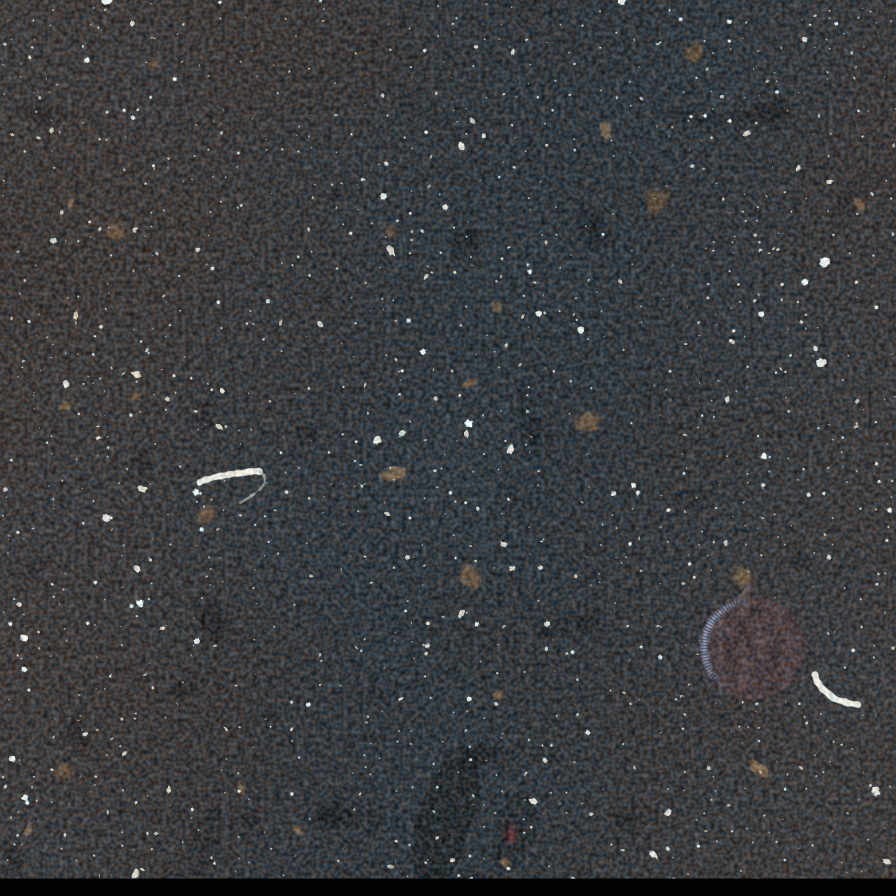
Give the GLSL for this texture, as a WebGL 1 fragment shader.

```glsl
precision highp float;
// Dark silty seabed with grain, pale shell flecks, tan pebbles, a round shell and dim leaves.

uniform vec2 u_resolution;

#define BLUE_SILT vec3(0.203, 0.230, 0.252)
#define BROWN_SILT vec3(0.258, 0.242, 0.238)
#define SHELL_WHITE vec3(0.95, 0.96, 0.92)
#define PEBBLE_TAN vec3(0.52, 0.42, 0.31)
#define DISC_COLOR vec3(0.30, 0.255, 0.265)
#define RIM_COLOR vec3(0.62, 0.67, 0.80)
#define LEAF_COLOR vec3(0.155, 0.175, 0.185)
#define GRAIN_GAIN 0.15
#define CHROMA_GAIN 0.07
#define EDGE 0.0011
#define BORDER_HEIGHT 0.0195

vec2 hash2(vec2 p) {
  vec3 q = fract(p.xyx * vec3(0.1031, 0.1030, 0.0973));
  q += dot(q, q.yzx + 33.33);
  return fract((q.xx + q.yz) * q.zy);
}

vec2 gradient(vec2 cell) {
  float angle = 6.2832 * hash2(cell).x;
  return vec2(cos(angle), sin(angle));
}

float gradientNoise(vec2 p) {
  vec2 i = floor(p), f = fract(p);
  vec2 u = f * f * f * (f * (f * 6.0 - 15.0) + 10.0);
  vec2 e = vec2(1.0, 0.0);
  float low = mix(dot(gradient(i), f), dot(gradient(i + e), f - e), u.x);
  float high = mix(dot(gradient(i + e.yx), f - e.yx), dot(gradient(i + 1.0), f - 1.0), u.x);
  return mix(low, high, u.y);
}

float fill(float d, float softness) {
  return 1.0 - smoothstep(-softness, softness, d);
}

vec2 rotate(vec2 p, float angle) {
  float c = cos(angle), s = sin(angle);
  return vec2(c * p.x + s * p.y, c * p.y - s * p.x);
}

// One irregular fleck per chosen cell: x is coverage, y a random tone.
vec2 flecks(vec2 p, float cells, float density, float radius, float softness, float seed) {
  vec2 cell = floor(p * cells);
  vec2 place = hash2(cell + seed);
  vec2 kind = hash2(cell + seed + 57.0);
  vec2 form = hash2(cell + seed + 113.0);
  vec2 q = rotate(p - (cell + 0.2 + 0.6 * place) / cells, 6.2832 * form.x);
  q.y *= 1.0 + 1.1 * form.y * form.y;
  float size = radius * mix(0.5, 1.25, kind.y * kind.y);
  float wobble = 1.0 + 0.5 * gradientNoise(q / size * 1.3 + place * 40.0);
  float cover = fill(length(q) - size * wobble, softness);
  return vec2(cover * step(kind.x, density), form.y);
}

// Distance to a quadratic curve, walked in short segments.
float curveDistance(vec2 p, vec2 a, vec2 b, vec2 c) {
  float nearest = 1.0;
  vec2 from = a;
  for (int i = 1; i <= 8; i++) {
    float t = float(i) / 8.0;
    vec2 to = mix(mix(a, b, t), mix(b, c, t), t);
    vec2 along = to - from;
    float h = clamp(dot(p - from, along) / dot(along, along), 0.0, 1.0);
    nearest = min(nearest, length(p - from - along * h));
    from = to;
  }
  return nearest;
}

vec3 addLeaf(vec3 color, vec2 p, vec2 center, vec2 radii, float strength) {
  vec2 q = rotate(p - center, -0.28) / radii;
  float d = length(q) - 1.0 + 0.25 * gradientNoise(p * 35.0);
  color = mix(color, LEAF_COLOR, strength * fill(d, 0.12));
  return color * (1.0 - 0.3 * strength * fill(abs(d) - 0.03, 0.09));
}

void main() {
  vec2 p = gl_FragCoord.xy / u_resolution;

  // Silt: a blue drift through brown ground, with dim smudges.
  float cloud = gradientNoise(p * vec2(3.0, 4.0) + 4.7) + 0.5 * gradientNoise(p * 9.0);
  float offset = (p.x - 0.56 - 0.22 * (p.y - 0.5)) / 0.34;
  float blueness = clamp(exp(-offset * offset) + 0.6 * cloud, 0.0, 1.0);
  vec3 color = mix(BROWN_SILT, BLUE_SILT, blueness) * (1.0 + 0.08 * cloud);
  color *= 1.0 - 0.3 * smoothstep(0.32, 0.6, gradientNoise(p * 14.0 + 8.3));

  // Half-buried leaves.
  color = addLeaf(color, p, vec2(0.497, 0.087), vec2(0.029, 0.073), 0.85);
  color = addLeaf(color, p, vec2(0.574, 0.074), vec2(0.021, 0.042), 0.6);
  color = addLeaf(color, p, vec2(0.230, 0.060), vec2(0.014, 0.040), 0.4);
  color.r += 0.2 * fill(length((p - vec2(0.570, 0.069)) * vec2(1.8, 1.0)) - 0.009, 0.009);

  // Pebbles, then flecks from dust to shell chips.
  vec2 pebble = flecks(p, 10.0, 0.24, 0.0115, 0.004, 11.0);
  color = mix(color, PEBBLE_TAN * (0.75 + 0.4 * pebble.y), 0.7 * pebble.x);
  for (int i = 0; i < 4; i++) {
    float level = float(i);
    float cells = 62.0 * pow(0.62, level);
    float radius = 0.0013 * pow(1.62, level);
    vec2 fleck = flecks(p, cells, 0.24 + 0.15 * cloud, radius, EDGE, 31.0 + 19.0 * level);
    vec3 tint = SHELL_WHITE + vec3(0.08, 0.0, -0.08) * (fleck.y - 0.5);
    color = mix(color, tint, fleck.x * mix(1.0, 0.4 + 0.12 * level, fleck.y));
  }

  // Round shell with a ribbed pale rim on its left and a small hinge.
  vec2 q = p - vec2(0.840, 0.277);
  float disc = length(q) - 0.058;
  float hinge = curveDistance(p, vec2(0.815, 0.327), vec2(0.832, 0.330), vec2(0.837, 0.347)) - 0.004;
  color = mix(color, DISC_COLOR * 1.25, 0.8 * fill(hinge, 0.002));
  color = mix(color, DISC_COLOR * (1.0 + 0.3 * gradientNoise(q * 60.0)), fill(disc, 0.002));
  float ribs = 0.8 + 0.2 * sin(100.0 * atan(q.y, -q.x));
  float side = smoothstep(0.25, 1.0, dot(normalize(q + 0.00001), vec2(-0.97, 0.24)));
  color = mix(color, RIM_COLOR * ribs, side * fill(abs(disc + 0.004) - 0.003, 0.004));

  // Bent twig and curled shell sliver.
  float rough = 0.002 * gradientNoise(p * 120.0);
  float twig = curveDistance(p, vec2(0.223, 0.462), vec2(0.25, 0.472), vec2(0.290, 0.474)) - 0.0035;
  float hook = curveDistance(p, vec2(0.290, 0.474), vec2(0.308, 0.460), vec2(0.268, 0.439)) - 0.0012;
  float sliver = curveDistance(p, vec2(0.909, 0.247), vec2(0.920, 0.216), vec2(0.957, 0.214)) - 0.0035;
  color = mix(color, SHELL_WHITE * 0.95, fill(min(twig, sliver) + rough, EDGE));
  color = mix(color, SHELL_WHITE * 0.75, 0.75 * fill(hook + rough, EDGE));

  // Fine light and colour grain over everything, then the dark lower border.
  float grain = gradientNoise(p * 227.0) + 0.6 * gradientNoise(p * 121.0 + 5.1);
  float chroma = gradientNoise(p * 173.0 + 31.7);
  color += GRAIN_GAIN * grain + CHROMA_GAIN * chroma * vec3(1.0, -0.1, -0.9);
  color = mix(vec3(0.01), color, smoothstep(-EDGE, EDGE, p.y - BORDER_HEIGHT));
  gl_FragColor = vec4(clamp(color, 0.0, 1.0), 1.0);
}
```
